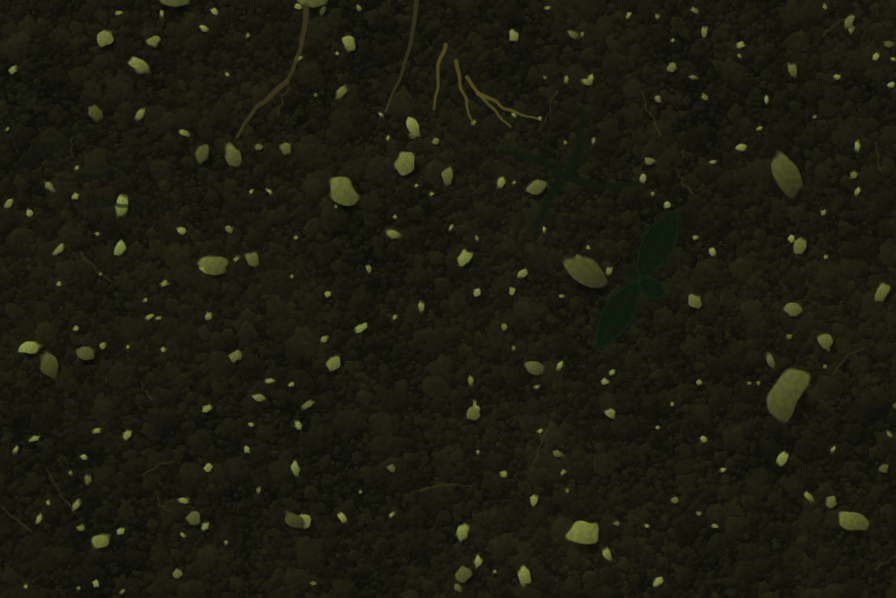
A Shadertoy shader for this texture:

```glsl
const float PI = 3.14159;
const vec3 SOIL_DARK = vec3(.052, .052, .036);
const vec3 SOIL_LIGHT = vec3(.146, .146, .074);
const vec3 STONE_DIM = vec3(.23, .235, .11);
const vec3 STONE_PALE = vec3(.46, .50, .235);
const vec3 ROOT = vec3(.23, .21, .10);
const vec3 STRAW = vec3(.34, .31, .13);
const vec3 GRASS = vec3(.058, .098, .055);
const vec3 LEAF = vec3(.055, .094, .048);
const vec3 LEAF_RIM = vec3(.10, .17, .075);

vec2 hash2(vec2 p) {
    vec3 q = fract(p.xyx * vec3(.1031, .1030, .0973));
    q += dot(q, q.yzx + 33.33);
    return fract((q.xx + q.yz) * q.zy);
}

mat2 rotation(float a) {
    return mat2(cos(a), sin(a), -sin(a), cos(a));
}

float corner(vec2 cell, vec2 offset) {
    float a = 2. * PI * hash2(cell).x;
    return dot(vec2(cos(a), sin(a)), offset);
}

float gradientNoise(vec2 p) {
    vec2 i = floor(p), f = fract(p), e = vec2(1, 0);
    vec2 u = f * f * f * (f * (f * 6. - 15.) + 10.);
    return mix(mix(corner(i, f), corner(i + e, f - e), u.x),
               mix(corner(i + e.yx, f - e.yx), corner(i + 1., f - 1.), u.x), u.y);
}

// Rounded lumps of mixed size lit from the upper left; x is light, y is cover
vec2 lumps(vec2 p, float scale, float share) {
    p *= scale;
    p += .3 * vec2(gradientNoise(p * 1.9), gradientNoise(p * 1.9 + 40.));
    vec2 cell = floor(p), best = vec2(0);
    float top = 0.;
    for (int y = -1; y <= 1; y++)
    for (int x = -1; x <= 1; x++) {
        vec2 id = cell + vec2(x, y), h = hash2(id + scale);
        vec2 kind = hash2(id + scale * 3. + 19.);
        if (kind.x > share) continue;
        float radius = mix(.35, .8, kind.y);
        vec2 q = (p - id - h) / radius;
        float height = 1. - dot(q, q);
        if (height * radius > top) {
            top = height * radius;
            float tint = fract(h.x * 7.3 + h.y * 3.1);
            float light = .35 + .5 * tint * tint + dot(q, vec2(-.16, .34));
            best = vec2(light, smoothstep(0., .45, height));
        }
    }
    return best;
}

// Scattered stones, each with a shadow on its lower right
vec3 addStones(vec3 col, vec2 p, float scale, float share, float size, float pale) {
    vec2 cell = floor(p * scale);
    float blur = .0012 * scale + .7 * scale / iResolution.y;
    for (int y = -1; y <= 1; y++)
    for (int x = -1; x <= 1; x++) {
        vec2 id = cell + vec2(x, y);
        vec2 place = hash2(id + scale * 3.), look = hash2(id + scale * 5. + 17.);
        vec2 kind = hash2(id + scale * 7. + 31.);
        if (kind.x > share) continue;
        float radius = size * mix(.65, 1.5, look.x * look.x);
        vec2 q = p * scale - id - .15 - .7 * place;
        vec2 r = rotation(look.y * 2. * PI) * q;
        r.x *= mix(.5, .95, kind.y);
        float wobble = radius * .4 * gradientNoise(r / radius * 1.1 + id * 3.7);
        float d = length(r) + wobble - radius * .85;
        float shadow = length(q - radius * vec2(.25, -.4)) - radius;
        col *= 1. - .4 * smoothstep(radius * .3, -radius * .3, shadow);
        float light = .98 + .22 * dot(q, vec2(-.5, .8)) / radius;
        light *= 1. + .15 * gradientNoise(q / radius * 3. + id);
        vec3 stone = mix(STONE_DIM, STONE_PALE, clamp(pale + .8 * (look.y - .5), 0., 1.));
        col = mix(col, stone * light, smoothstep(blur, -blur, d));
    }
    return col;
}

// Coordinates from a to b: x runs 0 to 1 along the line, y is the side distance
vec2 along(vec2 p, vec2 a, vec2 b) {
    vec2 d = b - a, q = p - a;
    return vec2(dot(q, d) / dot(d, d), (d.x * q.y - d.y * q.x) / length(d));
}

float fibre(vec2 p, vec2 a, vec2 b, float width, float bend) {
    vec2 s = along(p, a, b);
    float t = clamp(s.x, 0., 1.);
    s.y += (bend + .008 * gradientNoise(vec2(t * 4., a.x * 37.))) * sin(PI * t);
    float past = (s.x - t) * length(b - a);
    float d = length(vec2(past, s.y)) - width * mix(1., .5, t);
    float blur = .001 + .6 / iResolution.y;
    return smoothstep(blur, -blur, d);
}

vec3 addLeaf(vec3 col, vec2 p, vec2 a, vec2 b, float width) {
    vec2 s = along(p, a, b);
    float t = clamp(s.x, 0., 1.), blur = .001 + .7 / iResolution.y;
    float side = abs(s.y), d = side - width * pow(sin(PI * t), .8);
    d = max(d, (abs(s.x - .5) - .5) * length(b - a));
    float rim = smoothstep(.003, 0., abs(d + .002));
    float veins = smoothstep(.002, 0., side) + .25 * sin((t - side * 5.) * 45.);
    vec3 leaf = mix(LEAF, LEAF_RIM, clamp(.45 * rim + .3 * veins, 0., 1.));
    return mix(col, leaf, smoothstep(blur, -blur, d));
}

void mainImage(out vec4 fragColor, in vec2 fragCoord) {
    vec2 p = fragCoord / iResolution.y;

    // Crumbly soil: fine crumbs below, larger lumps on top
    float soil = .22 + .3 * gradientNoise(p * 45.);
    vec2 crumb = lumps(p, 110., .8), lump = lumps(p, 58., .7), clod = lumps(p, 30., .5);
    soil = mix(soil, crumb.x, .75 * crumb.y);
    soil = mix(soil, lump.x, .75 * lump.y);
    soil = mix(soil, clod.x, .7 * clod.y);
    soil += .22 * gradientNoise(p * 130.) + .1 * gradientNoise(p * 75.);
    soil += .22 * gradientNoise(p * 3. + 5.) + .2 * gradientNoise(p * 9.);
    vec3 col = mix(SOIL_DARK, SOIL_LIGHT, clamp(soil, -.1, 1.3));

    // Fine loose fibres
    for (float i = 0.; i < 18.; i++) {
        vec2 a = hash2(vec2(i, 61.)) * vec2(1.5, 1.), h = hash2(vec2(i, 83.));
        vec2 b = a + rotation(h.x * 2. * PI) * vec2(mix(.03, .09, h.y), 0);
        col = mix(col, ROOT, .55 * fibre(p, a, b, .002, .012 * (h.x - .5)));
    }

    // Stones from grit to pebbles
    col = addStones(col, p, 27., .17, .135, .9);
    col = addStones(col, p, 11., .38, .105, .65);
    col = addStones(col, p, 4.7, .75, .09, .4);

    // Roots and a bundle of straw
    col = mix(col, ROOT, .85 * fibre(p, vec2(.512, .99), vec2(.479, .863), .005, -.008));
    col = mix(col, ROOT, .85 * fibre(p, vec2(.479, .863), vec2(.396, .771), .005, .007));
    col = mix(col, ROOT, .75 * fibre(p, vec2(.697, 1.), vec2(.645, .814), .004, -.008));
    for (float i = 0.; i < 4.; i++) {
        vec2 top = vec2(.745 + .018 * i, .925 - .027 * i);
        vec2 tip = top + rotation(.45 * i - 1.75) * vec2(.11, 0);
        col = mix(col, STRAW, .8 * fibre(p, top, tip, .0035, .004));
    }

    // Grass blades
    vec2 tuft = vec2(.947, .705);
    for (float i = 0.; i < 4.; i++) {
        vec2 tip = tuft + rotation(1.45 * i - .1) * vec2(.115, 0);
        col = mix(col, GRASS, .8 * fibre(p, tuft, tip, .008, .01));
        vec2 root = vec2(-.02 + .06 * i, .76 - .03 * i);
        tip = root + rotation(.9 - .35 * i) * vec2(.13, 0);
        col = mix(col, GRASS, .6 * fibre(p, root, tip, .004, .008));
    }

    // Seedling
    vec2 stem = vec2(1.068, .533);
    col = addLeaf(col, p, stem, stem + vec2(.064, .117), .028);
    col = addLeaf(col, p, stem, stem + vec2(-.070, -.117), .026);
    col = addLeaf(col, p, stem, stem + vec2(.045, -.030), .017);
    col = addLeaf(col, p, stem, stem + vec2(-.026, .024), .012);

    fragColor = vec4(col, 1);
}
```
